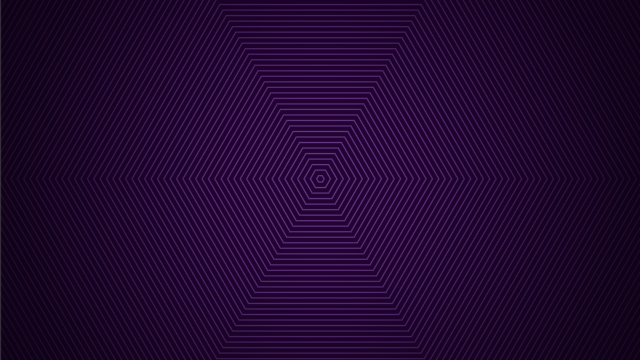
A WebGL 1 fragment shader for this background:

```glsl
precision highp float;
// Concentric violet hexagon outlines on a dark purple field, fading outwards.

uniform vec2 u_resolution;

// Apothem of the flat-topped hexagon passing through p.
float hexApothem(vec2 p) {
  p = abs(p);
  return max(p.y, dot(p, vec2(0.866025, 0.5)));
}

// Box-filtered coverage of a stripe by a pixel, both as half widths.
float stripeCoverage(float dist, float halfWidth, float halfPixel) {
  float overlap = min(dist + halfPixel, halfWidth) - max(dist - halfPixel, -halfWidth);
  return clamp(overlap / (2.0 * halfPixel), 0.0, 1.0);
}

void main() {
  float pixel = 1.0 / u_resolution.y;
  vec2 p = (gl_FragCoord.xy - u_resolution * vec2(0.5007, 0.5032)) * pixel;
  float radius = length(p);

  // Dark field with a soft vignette
  vec3 fieldCentre = vec3(0.135, 0.010, 0.205);
  vec3 fieldEdge = vec3(0.058, 0.006, 0.090);
  vec3 color = mix(fieldCentre, fieldEdge, smoothstep(0.1, 1.05, radius));

  // Evenly spaced hexagon rings
  float spacing = 0.01533;
  float ringPhase = fract(hexApothem(p) / spacing - 0.58 + 0.5) - 0.5;
  float ring = stripeCoverage(abs(ringPhase) * spacing, 0.0016, 0.6 * pixel);

  // Rings are brightest in the middle and sink into the field
  vec3 ringColor = vec3(0.45, 0.25, 0.57);
  float ringGlow = 0.06 + 0.84 * exp(-2.6 * radius * radius);
  color = mix(color, ringColor, ring * ringGlow);

  // Thin pale rim along the left side
  float rim = clamp(1.0 - (gl_FragCoord.x * pixel - 0.0018) / pixel, 0.0, 1.0);
  color = mix(color, vec3(0.30, 0.28, 0.32), 0.6 * rim);

  gl_FragColor = vec4(color, 1.0);
}
```
